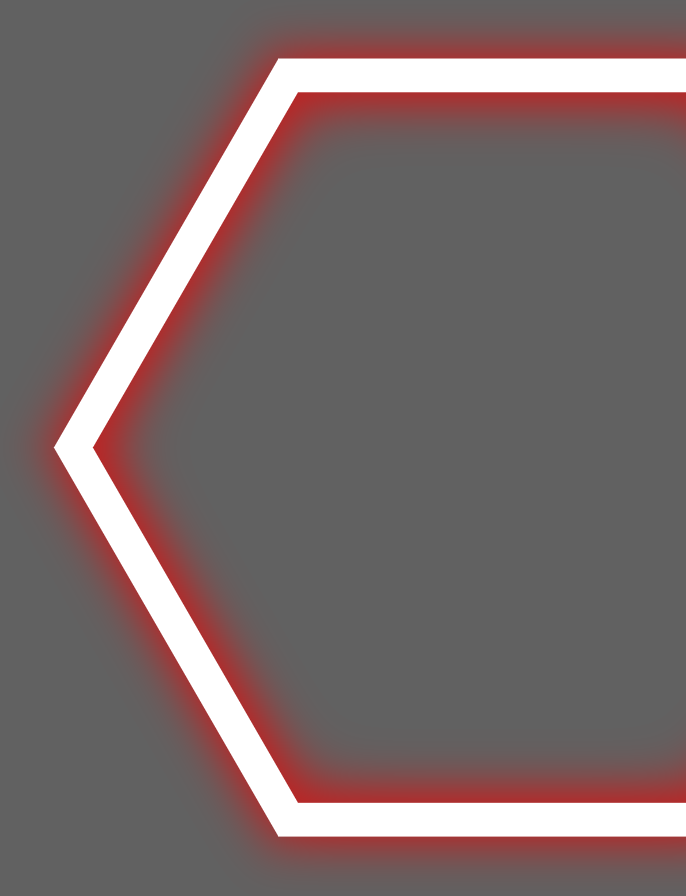
Give the GLSL for this background, as a WebGL 2 fragment shader.

```glsl
#version 300 es
precision highp float;
// A white hexagonal frame with a soft red glow on flat grey, cropped at right.
// The outline is a crisp band of a hexagon distance; the glow is a Gaussian
// of a smoothed hexagon distance, so that it bends softly at the corners.

uniform vec2 u_resolution;
out vec4 fragColor;

// Lengths are in units of the canvas height.
const vec2  CENTER        = vec2(0.5615, 0.5005);
const float OUTER_APOTHEM = 0.4342;
const float INNER_APOTHEM = 0.3965;
const float GLOW_APOTHEM  = 0.4115;  // slightly inside the middle of the band
const float GLOW_WIDTH    = 0.0436;
const float GLOW_STRENGTH = 0.80;
const float CORNER_SOFT   = 0.017;   // rounding of the glow at the corners

const vec3 BACKGROUND = vec3(0.38);
const vec3 GLOW_COLOR = vec3(0.80, 0.10, 0.10);
const vec3 LINE_COLOR = vec3(1.0);

// Distances along the three side normals, folded by symmetry.
vec3 sideDistances(vec2 p) {
    const vec2 SLANT = vec2(0.8660254, 0.5);
    return abs(vec3(p.y, dot(p, SLANT), dot(p, vec2(SLANT.x, -SLANT.y))));
}

float sharpMax(vec3 v) {
    return max(v.x, max(v.y, v.z));
}

float softMax(vec3 v, float k) {
    float m = sharpMax(v);
    return m + k * log(dot(exp((v - m) / k), vec3(1.0)));
}

void main() {
    vec2 p = gl_FragCoord.xy / u_resolution.y - CENTER;
    float pixel = 1.0 / u_resolution.y;
    vec3 sides = sideDistances(p);

    // Soft red halo on both sides of the frame
    float offset = (softMax(sides, CORNER_SOFT) - GLOW_APOTHEM) / GLOW_WIDTH;
    float glow = GLOW_STRENGTH * exp(-offset * offset);
    vec3 color = mix(BACKGROUND, GLOW_COLOR, glow);

    // Crisp white frame, antialiased over one pixel
    float radius = sharpMax(sides);
    float edge = max(radius - OUTER_APOTHEM, INNER_APOTHEM - radius);
    float line = clamp(0.5 - edge / pixel, 0.0, 1.0);
    color = mix(color, LINE_COLOR, line);

    fragColor = vec4(color, 1.0);
}
```
